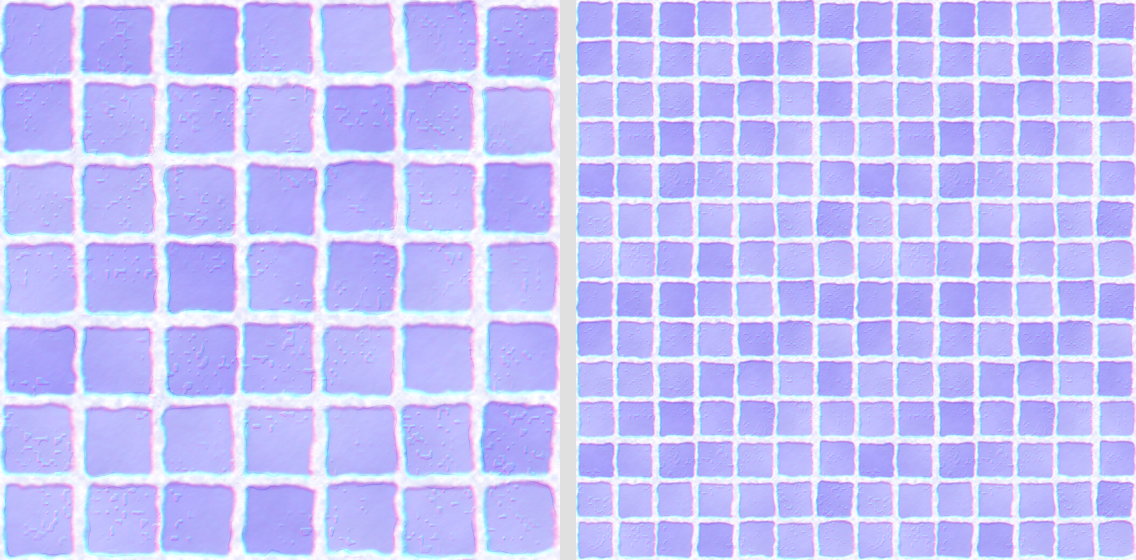
Left, the tile; right, the same tile 2 across and 2 down.
This texture map is drawn by a Shadertoy shader. Its source:

```glsl
float hash(vec2 p) {
    return fract(sin(dot(p, vec2(127.1, 311.7))) * 43758.5453);
}

// Value noise that wraps after one canvas
float noise(vec2 uv, float period) {
    vec2 p = uv * period;
    vec2 i = floor(p), f = fract(p);
    f = f * f * (3.0 - 2.0 * f);
    vec2 a = mod(i, period), b = mod(i + 1.0, period);
    return mix(mix(hash(a), hash(vec2(b.x, a.y)), f.x),
               mix(hash(vec2(a.x, b.y)), hash(b), f.x), f.y);
}

float fbm(vec2 uv, float period) {
    float sum = 0.0, weight = 0.53;
    for (int i = 0; i < 4; i++) {
        sum += weight * noise(uv, period);
        weight *= 0.5;
        period *= 2.0;
    }
    return sum;
}

// x: distance to the nearest stone in cells, y: its tone
vec2 stones(vec2 uv) {
    vec2 p = uv * 7.0;
    p += 0.085 * (vec2(fbm(uv, 28.0), fbm(uv + 0.37, 28.0)) - 0.5);
    vec2 nearest = vec2(10.0, 0.0);
    for (int y = -1; y <= 1; y++) {
        for (int x = -1; x <= 1; x++) {
            vec2 cell = floor(p) + vec2(x, y);
            vec2 id = mod(cell, 7.0);
            vec2 rnd = vec2(hash(id + 11.3), hash(id + 23.7)) - 0.5;
            vec2 q = p - cell - 0.5 - 0.06 * rnd;
            float angle = 0.09 * (hash(id + 37.1) - 0.5);
            q = mat2(cos(angle), sin(angle), -sin(angle), cos(angle)) * q;
            vec2 b = abs(q) - 0.345 - 0.015 * hash(id + 41.9);
            float d = length(max(b, 0.0)) + min(max(b.x, b.y), 0.0) - 0.085;
            float shade = hash(id + 5.2);
            float tone = 0.15 + 0.6 * shade * shade + 0.8 * dot(q, rnd);
            if (d < nearest.x) nearest = vec2(d, tone);
        }
    }
    nearest.x += 0.03 * (noise(uv + 0.61, 49.0) - 0.5);
    return nearest;
}

// Fine grain with clustered pits
float relief(vec2 uv) {
    float cluster = smoothstep(0.35, 0.75, noise(uv, 19.0));
    float pits = smoothstep(0.7, 0.9, noise(uv, 130.0)) * cluster;
    return 0.35 * fbm(uv, 70.0) - 0.5 * pits;
}

void mainImage(out vec4 fragColor, in vec2 fragCoord) {
    vec2 uv = fragCoord / iResolution.xy;
    vec2 ex = vec2(0.0015, 0.0), ey = ex.yx;
    vec2 stone = stones(uv);
    float d = stone.x;

    // Outward edge direction and surface slope
    vec2 edge = vec2(stones(uv + ex).x - stones(uv - ex).x,
                     stones(uv + ey).x - stones(uv - ey).x);
    edge /= max(length(edge), 0.001);
    vec2 slope = vec2(relief(uv + ex) - relief(uv - ex),
                      relief(uv + ey) - relief(uv - ey));

    // Stone faces
    vec3 face = mix(vec3(0.76, 0.755, 0.995), vec3(0.62, 0.59, 0.975),
                    clamp(stone.y, 0.0, 1.0));
    face += 0.05 * (fbm(uv + 0.23, 21.0) - 0.5);
    face += vec3(-0.28, 0.0, 0.0) * slope.x + vec3(0.0, 0.28, 0.06) * slope.y;

    // Speckled grout
    float speckle = fbm(uv + 0.71, 90.0);
    vec3 grout = vec3(0.95, 0.95, 0.995) + vec3(0.2, 0.17, 0.04) * (speckle - 0.5);
    grout += vec3(-0.14, 0.0, 0.0) * slope.x + vec3(0.0, 0.14, 0.0) * slope.y;
    vec3 col = mix(face, grout, smoothstep(-0.045, 0.028, d));

    // Bevel tinted by its direction
    float across = (d + 0.008) / 0.03;
    float bevel = exp(-across * across);
    col += bevel * (vec3(0.2, -0.06, -0.02) * edge.x
                  - vec3(0.0, 0.2, 0.05) * edge.y
                  - vec3(0.06, 0.03, 0.025));

    // Thin chipped contours along some edges
    float contour = abs(d + 0.015 + 0.08 * (noise(uv + 0.13, 42.0) - 0.5));
    float chip = 1.0 - smoothstep(0.002, 0.014, contour);
    chip *= smoothstep(0.55, 0.75, noise(uv + 0.47, 23.0));
    col += chip * vec3(-0.09, -0.07, -0.01);

    fragColor = vec4(clamp(col, 0.0, 1.0), 1.0);
}
```
